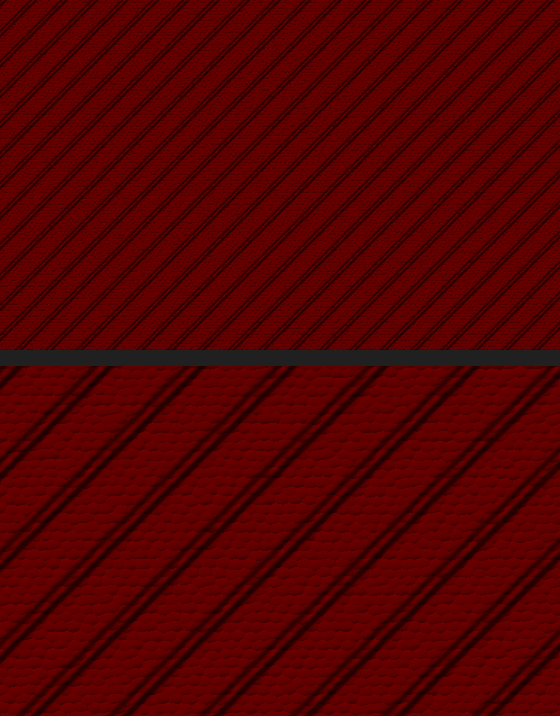
Top, the full canvas; bottom, a detail of the centre.
A WebGL 2 fragment shader for this pattern:

```glsl
#version 300 es
precision highp float;
// Dark red embossed leather crossed by diagonal double-grooved seams.

uniform vec2 u_resolution;
out vec4 outColor;

#define SEAMS_PER_HEIGHT 11.51
#define SEAM_PHASE 0.11
#define SEAM_GAP 0.17
#define GROOVE_HALF_WIDTH 0.045
#define GRAIN_DENSITY vec2(80.0, 116.0)
#define GRAIN_JITTER 0.45
#define BEADS_PER_HEIGHT 56.0
#define LEATHER_RED 0.383
#define GROOVE_RED 0.155
#define SHADOW_RED 0.28

vec2 hash2(vec2 cell) {
    vec3 h = fract(cell.xyx * vec3(0.1031, 0.1030, 0.0973));
    h += dot(h, h.yzx + 33.33);
    return fract((h.xx + h.yz) * h.zy);
}

// Offset to the nearest grain centre in staggered rows.
vec2 grainOffset(vec2 p) {
    vec2 cell = floor(p);
    vec2 nearest = vec2(2.0);
    for (int y = -1; y <= 1; y++) {
        for (int x = -1; x <= 1; x++) {
            vec2 id = cell + vec2(x, y);
            vec2 centre = id + 0.5 + GRAIN_JITTER * (hash2(id) - 0.5);
            centre.x += 0.5 * mod(id.y, 2.0) - 0.25;
            vec2 offset = p - centre;
            if (dot(offset, offset) < dot(nearest, nearest)) nearest = offset;
        }
    }
    return nearest;
}

// Light on the upper side of each grain, shadow under its lower edge.
float grainRelief(vec2 p) {
    vec2 offset = grainOffset(p * GRAIN_DENSITY);
    float slope = clamp(dot(offset, vec2(-0.3, 1.0)), -0.6, 0.6);
    return 0.075 * slope - 0.06 * smoothstep(0.25, 0.55, -slope);
}

float groove(float across, float centre, float halfWidth, float soft) {
    return 1.0 - smoothstep(halfWidth - soft, halfWidth + soft, abs(across - centre));
}

void main() {
    vec2 p = gl_FragCoord.xy / u_resolution.y;

    // Signed position across the nearest seam, in repeats.
    float across = fract((p.x + 1.0 - p.y) * SEAMS_PER_HEIGHT - SEAM_PHASE + 0.5) - 0.5;
    float soft = max(0.03, 1.2 * SEAMS_PER_HEIGHT / u_resolution.y);

    float relief = grainRelief(p);
    float red = LEATHER_RED + relief;

    // Soft shadow where the leather dips into the seam.
    float dip = 1.0 - smoothstep(0.09, 0.21, abs(across));
    red = mix(red, SHADOW_RED + relief, 0.55 * dip);

    // Raised beaded cord between two grooves.
    float cord = 1.0 - smoothstep(0.0, 0.09, abs(across));
    float beads = sin(6.28318 * ((p.x + p.y) * BEADS_PER_HEIGHT * 0.5 + across));
    red += cord * (0.05 + 0.025 * beads);

    float upper = groove(across, -0.5 * SEAM_GAP, GROOVE_HALF_WIDTH * 0.85, soft);
    float lower = groove(across, 0.5 * SEAM_GAP, GROOVE_HALF_WIDTH, soft);
    red = mix(red, GROOVE_RED + 0.5 * relief, max(0.75 * upper, lower));

    outColor = vec4(clamp(red, 0.0, 1.0), 0.0, 0.0, 1.0);
}
```
